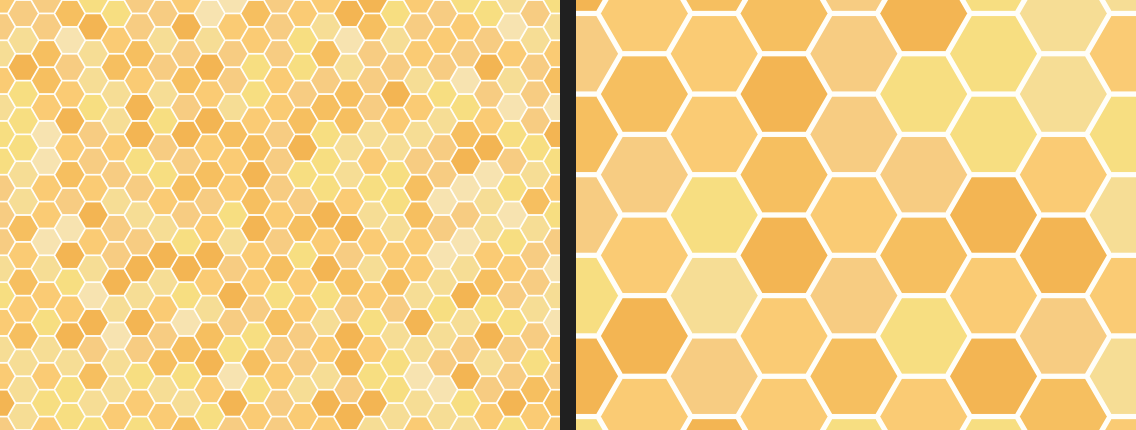
Left, the full canvas; right, a detail of the centre.
This pattern is drawn by a Shadertoy shader. Its source:

```glsl
#define ROWS 16.0
#define LINE_WIDTH 0.065
#define LINE_COLOR vec3(1.0, 0.995, 0.975)
#define SEED 7.0

const vec2 PERIOD = vec2(sqrt(3.0), 1.0);  // hexagon height is 1
const int TONES = 7;

// rgb = wax tone, a = share of the cells
const vec4 PALETTE[TONES] = vec4[TONES](
    vec4(0.970, 0.800, 0.510, 0.20),   // peach
    vec4(0.980, 0.798, 0.455, 0.19),   // honey
    vec4(0.963, 0.868, 0.585, 0.18),   // cream
    vec4(0.970, 0.870, 0.505, 0.14),   // yellow
    vec4(0.963, 0.750, 0.375, 0.12),   // amber
    vec4(0.953, 0.710, 0.325, 0.085),  // dark amber
    vec4(0.968, 0.892, 0.690, 0.085)   // pale
);

float hash(vec2 p) {
    vec3 q = fract(vec3(p.xyx) * 0.1031);
    q += dot(q, q.yzx + 33.33);
    return fract((q.x + q.y) * q.z);
}

// Center of the flat-topped hexagon that holds p
vec2 hexCenter(vec2 p) {
    vec2 even = floor(p / PERIOD + 0.5) * PERIOD;
    vec2 odd = (floor(p / PERIOD) + 0.5) * PERIOD;
    return distance(p, even) < distance(p, odd) ? even : odd;
}

// Distance inward from the cell border
float hexInset(vec2 offset) {
    vec2 q = abs(offset);
    return 0.5 - max(q.y, dot(q, vec2(sqrt(3.0), 1.0) * 0.5));
}

// Weighted random tone
vec3 cellTone(vec2 id) {
    float pick = hash(id + SEED * 13.0);
    vec3 tone = PALETTE[0].rgb;
    for (int i = 0; i < TONES; i++) {
        tone = PALETTE[i].rgb;
        pick -= PALETTE[i].a;
        if (pick < 0.0) break;
    }
    return tone;
}

void mainImage(out vec4 fragColor, in vec2 fragCoord) {
    float pixel = ROWS / iResolution.y;
    vec2 p = fragCoord * pixel;

    vec2 center = hexCenter(p);
    vec2 id = floor(center / PERIOD * 2.0 + 0.5);

    // Antialiased wall around a flat fill
    float wall = 0.5 * LINE_WIDTH;
    float fill = smoothstep(wall - 0.6 * pixel, wall + 0.6 * pixel, hexInset(p - center));
    fragColor = vec4(mix(LINE_COLOR, cellTone(id), fill), 1.0);
}
```
